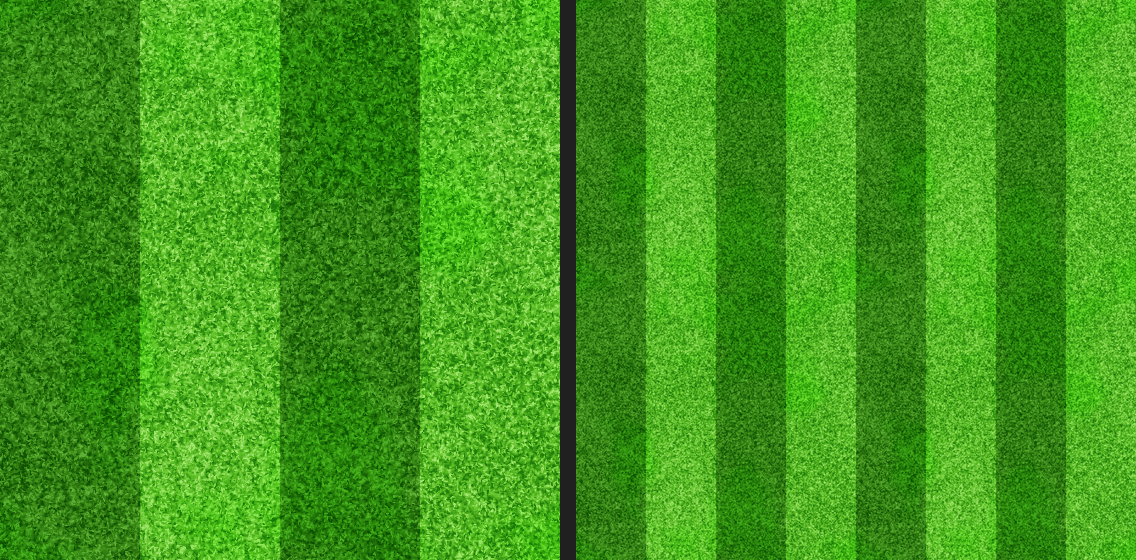
Left: one tile. Right: repeated 2 by 2.
Give the GLSL for this texture, as a Shadertoy shader.

```glsl
// Mown lawn: four vertical bands, alternately dark and light, of short dense grass blades.

const vec3 DARK_SHADOW  = vec3(0.06, 0.31, 0.01);
const vec3 DARK_BODY    = vec3(0.22, 0.53, 0.08);
const vec3 DARK_TIP     = vec3(0.38, 0.70, 0.22);
const vec3 LIGHT_SHADOW = vec3(0.12, 0.48, 0.04);
const vec3 LIGHT_BODY   = vec3(0.36, 0.75, 0.14);
const vec3 LIGHT_TIP    = vec3(0.64, 0.90, 0.44);
const vec3 LUSH_TINT    = vec3(0.66, 1.00, 0.35);
const float BAND_PAIRS = 2.0;

// Integer hash of a cell that wraps after 'period' cells.
vec3 hashCell(vec2 cell, float period, float seed) {
    uvec3 v = uvec3(vec3(mod(cell, period), seed));
    v = v * 1664525u + 1013904223u;
    v.x += v.y * v.z; v.y += v.z * v.x; v.z += v.x * v.y;
    v ^= v >> 16u;
    v.x += v.y * v.z; v.y += v.z * v.x; v.z += v.x * v.y;
    return vec3(v >> 8u) / 16777216.0;
}

// Smooth value noise, seamless over the canvas.
float tileNoise(vec2 uv, float period, float seed) {
    vec2 p = uv * period;
    vec2 cell = floor(p);
    vec2 f = p - cell;
    f = f * f * (3.0 - 2.0 * f);
    float a = hashCell(cell, period, seed).x;
    float b = hashCell(cell + vec2(1.0, 0.0), period, seed).x;
    float c = hashCell(cell + vec2(0.0, 1.0), period, seed).x;
    float d = hashCell(cell + vec2(1.0), period, seed).x;
    return mix(mix(a, b, f.x), mix(c, d, f.x), f.y);
}

float tileFbm(vec2 uv, float period, float seed) {
    float sum = 0.0, weight = 0.5;
    for (int i = 0; i < 4; i++) {
        sum += weight * tileNoise(uv, period, seed + float(i));
        period *= 2.0;
        weight *= 0.5;
    }
    return sum / 0.9375;
}

float segmentDistance(vec2 p, vec2 halfAxis) {
    float t = clamp(dot(p, halfAxis) / dot(halfAxis, halfAxis), -1.0, 1.0);
    return length(p - halfAxis * t);
}

// Paints one layer of randomly turned blades over the tone beneath.
float bladeLayer(float tone, vec2 uv, float period, float seed, float pixel) {
    vec2 p = uv * period;
    vec2 home = floor(p);
    float soft = max(pixel * period * 0.5, 0.05);
    for (int y = -1; y <= 1; y++) {
        for (int x = -1; x <= 1; x++) {
            vec2 cell = home + vec2(x, y);
            vec3 place = hashCell(cell, period, seed);
            vec3 look = hashCell(cell, period, seed + 50.0);
            float angle = place.z * 3.14159;
            vec2 halfAxis = vec2(cos(angle), sin(angle)) * mix(0.2, 0.5, look.y);
            float dist = segmentDistance(p - cell - place.xy, halfAxis);
            float cover = 1.0 - smoothstep(0.22 - soft, 0.22 + soft, dist);
            tone = mix(tone, look.x, cover);
        }
    }
    return tone;
}

vec3 grassRamp(vec3 shadow, vec3 body, vec3 tip, float tone) {
    vec3 low = mix(shadow, body, clamp(tone * 2.0, 0.0, 1.0));
    return mix(low, tip, clamp(tone * 2.0 - 1.0, 0.0, 1.0));
}

// 0 in dark bands, 1 in light bands; the first band is dark.
float lightBand(float x, float pixel) {
    float fromCentre = abs(fract(x * BAND_PAIRS - 0.25) - 0.5);
    float soft = pixel * BAND_PAIRS * 0.7;
    return 1.0 - smoothstep(0.25 - soft, 0.25 + soft, fromCentre);
}

void mainImage(out vec4 fragColor, in vec2 fragCoord) {
    vec2 uv = fragCoord / iResolution.xy;
    float pixel = 1.0 / min(iResolution.x, iResolution.y);

    // Blades, fine grain, clumps and broad uneven growth
    float tone = bladeLayer(0.4, uv, 140.0, 1.0, pixel);
    tone = bladeLayer(tone, uv, 190.0, 2.0, pixel);
    tone += 0.50 * (tileNoise(uv, 230.0, 15.0) - 0.5);
    tone += 0.35 * (tileNoise(uv, 100.0, 11.0) - 0.5);
    tone += 0.30 * (tileFbm(uv, 6.0, 21.0) - 0.5);

    // Mowing bands
    vec3 dark = grassRamp(DARK_SHADOW, DARK_BODY, DARK_TIP, tone);
    vec3 light = grassRamp(LIGHT_SHADOW, LIGHT_BODY, LIGHT_TIP, tone);
    vec3 color = mix(dark, light, lightBand(uv.x, pixel));

    // Patches of deeper, more saturated green
    float lush = smoothstep(0.45, 0.75, tileFbm(uv, 5.0, 31.0));
    color *= mix(vec3(1.0), LUSH_TINT, lush * 0.75);

    fragColor = vec4(color, 1.0);
}
```
